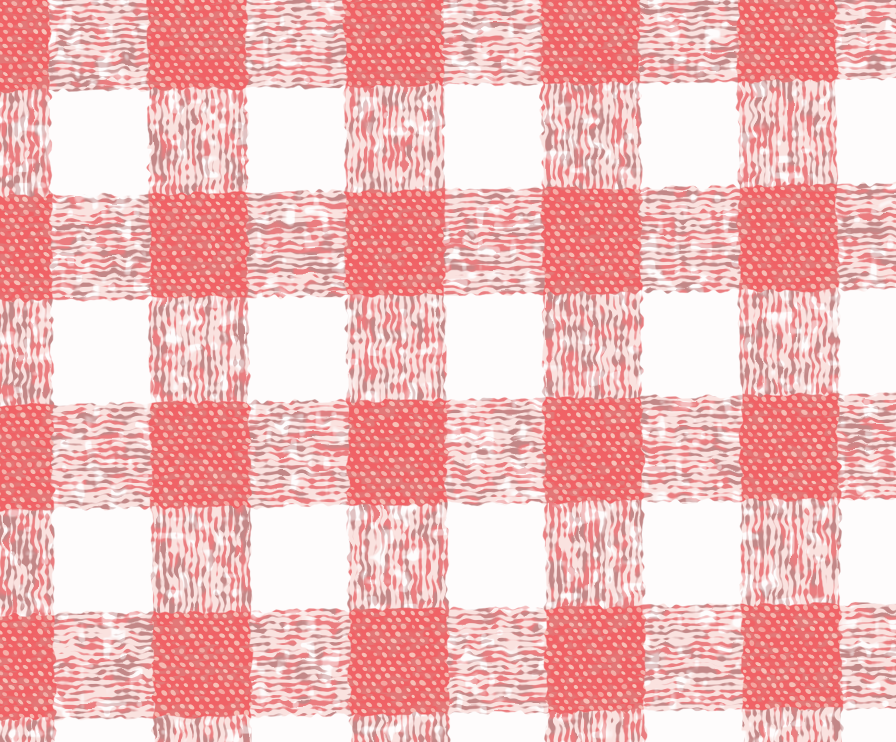
Write a Shadertoy shader that draws this pattern.

```glsl
// Red and white woven gingham: dotted crossings, broken thread bands and plain squares.

const vec2 PERIOD = vec2(0.265, 0.2823);     // check repeat, in canvas heights
const vec2 ORIGIN = vec2(0.2067, 0.595);     // lower left corner of one crossing
const vec2 SKEW = vec2(0.008, -0.013);       // slight tilt of columns and rows
const vec2 THREADS = vec2(30.0, 32.0);       // threads per repeat
const vec2 DOTS = vec2(20.0, 30.0);          // staggered dots per repeat
const float FRAY = 0.024;                    // raggedness of band edges
const float DOT_RADIUS = 0.25;

const vec3 PAPER = vec3(0.995, 0.99, 0.99);
const vec3 PALE_GROUND = vec3(0.98, 0.885, 0.875);
const vec3 PINK_INK = vec3(0.92, 0.49, 0.50);
const vec3 GREY_INK = vec3(0.76, 0.53, 0.53);
const vec3 RED = vec3(0.94, 0.385, 0.40);
const vec3 DULL_RED = vec3(0.89, 0.47, 0.47);
const vec3 DOT_CREAM = vec3(0.97, 0.77, 0.73);

const float TAU = 6.2831853;

float hash(vec2 p) {
    return fract(sin(dot(p, vec2(127.1, 311.7))) * 43758.5453);
}

float noise(vec2 p) {
    vec2 i = floor(p);
    vec2 f = fract(p);
    f = f * f * (3.0 - 2.0 * f);
    float low = mix(hash(i), hash(i + vec2(1, 0)), f.x);
    float high = mix(hash(i + vec2(0, 1)), hash(i + vec2(1, 1)), f.x);
    return mix(low, high, f.y);
}

// Coverage of a stripe filling the first half of each unit.
float band(float t, float soft) {
    float edge = 0.25 - abs(fract(t + 0.25) - 0.5);
    return smoothstep(-soft, soft, edge);
}

// Wavering broken threads; x counts threads, y runs along them.
vec3 threadColor(vec2 t) {
    t.x += 0.7 * (noise(t * vec2(0.4, 0.6)) - 0.5);
    float id = floor(t.x + 0.5);
    float line = 0.5 + 0.5 * cos(TAU * t.x);
    float breaks = noise(vec2(id * 7.3, t.y * 0.65));
    float strength = 0.25 * (hash(vec2(id, 4.0)) - 0.5);
    float bridges = 0.65 * (noise(t * 1.3 + 40.0) - 0.5);
    float ink = smoothstep(0.33, 0.72, 0.5 * line + 0.5 * breaks + strength + bridges);
    float grey = smoothstep(0.35, 0.7, noise(t * vec2(0.9, 0.5) + 90.0));

    // Bleached flecks where the ink missed the cloth
    float bare = smoothstep(0.6, 0.85, noise(t * 0.8 + 17.0));
    vec3 ground = mix(PALE_GROUND, PAPER, bare);
    return mix(ground, mix(PINK_INK, GREY_INK, grey), ink * (1.0 - 0.5 * bare));
}

// Dense red cloth with irregular staggered dots.
vec3 crossingColor(vec2 check, float pixel) {
    vec2 g = check * DOTS;
    g += 0.3 * (vec2(noise(g * 0.7), noise(g * 0.7 + 31.0)) - 0.5);
    g.x += 0.5 * mod(floor(g.y), 2.0);
    vec2 cell = floor(g);
    vec2 offset = fract(g) - 0.5;
    offset.x += 0.25 * offset.y + 0.16 * (hash(cell + 5.0) - 0.5);
    offset.y *= 0.75;
    float radius = DOT_RADIUS * mix(0.7, 1.15, hash(cell));
    float soft = max(0.07, 0.7 * pixel * DOTS.x / PERIOD.x);
    float dotMask = 1.0 - smoothstep(radius - soft, radius + soft, length(offset));
    vec3 cloth = mix(RED, DULL_RED, smoothstep(0.4, 0.85, noise(g * 1.4)));
    return mix(cloth, DOT_CREAM, dotMask * mix(0.65, 1.0, hash(cell + 9.0)));
}

void mainImage(out vec4 fragColor, in vec2 fragCoord) {
    float pixel = 1.0 / iResolution.y;
    vec2 p = fragCoord * pixel;
    vec2 check = (p - ORIGIN + SKEW * p.yx) / PERIOD;

    // Frayed columns and rows
    vec2 thread = check * THREADS;
    vec2 fray = vec2(noise(vec2(thread.y, floor(check.x * 2.0 + 0.5) * 13.0)),
                     noise(vec2(thread.x, floor(check.y * 2.0 + 0.5) * 17.0))) - 0.5;
    vec2 frayed = check + FRAY * fray;
    float column = band(frayed.x, pixel / PERIOD.x);
    float row = band(frayed.y, pixel / PERIOD.y);

    // Layer the four kinds of square
    vec3 upright = threadColor(thread);
    vec3 level = threadColor(thread.yx + 57.0);
    vec3 outsideRow = mix(PAPER, upright, column);
    vec3 insideRow = mix(level, crossingColor(check, pixel), column);
    fragColor = vec4(mix(outsideRow, insideRow, row), 1.0);
}
```
